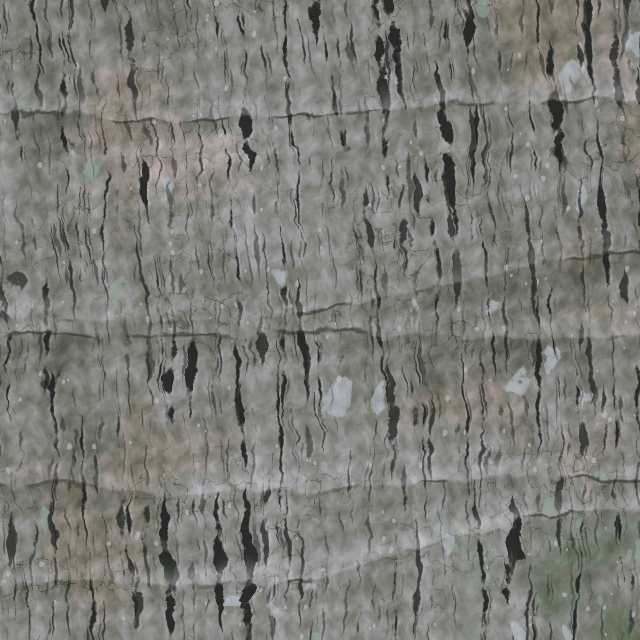
This texture is drawn by a Shadertoy shader. Its source:

```glsl
// Weathered palm bark: olive-grey skin split by short ragged vertical cracks,
// crossed by pale leaf-scar ledges and dotted with lichen and moss.
// Cracks are scattered on grids; flakes are cellular, warps are layered sines.

vec4 hash4(vec2 p) {
    vec4 q = fract(p.xyxy * vec4(.1031, .1030, .0973, .1099));
    q += dot(q, q.wzxy + 33.33);
    return fract((q.xxyz + q.yzzw) * q.zywx);
}

// Layered, self-warping sines, roughly -1 to 1
float waves(vec2 p) {
    float sum = 0., amp = .5;
    for (int i = 0; i < 6; i++) {
        p = mat2(.8, .6, -.6, .8) * p * 1.75 + .6 * sin(p.yx * 1.3) + 2.3;
        sum += amp * sin(p.x) * sin(p.y);
        amp *= .6;
    }
    return sum;
}

// Cellular noise: nearest distance, border distance, two cell tones
vec4 cells(vec2 p) {
    vec2 id = floor(p), tone = vec2(0.);
    float near = 9., next = 9.;
    for (int j = -1; j <= 1; j++)
    for (int i = -1; i <= 1; i++) {
        vec2 c = id + vec2(i, j);
        vec4 h = hash4(c);
        float d = length(c + .15 + .7 * h.xy - p);
        if (d < near) { next = near; near = d; tone = h.zw; }
        else next = min(next, d);
    }
    return vec4(near, next - near, tone);
}

// Tapering, tilted cracks; a share of the grid cells holds one each
float cracks(vec2 p, vec2 grid, float width, float share, float rough, float seed) {
    vec2 q = p * grid, id = floor(q);
    float depth = 0.;
    for (int j = -1; j <= 1; j++)
    for (int i = -1; i <= 1; i++) {
        vec2 c = id + vec2(i, j);
        vec4 h = hash4(c + seed), k = hash4(c + seed + 150.);
        vec2 d = (q - c - .5 - .8 * (h.xy - .5)) / grid;
        float t = d.y * grid.y / mix(.2, .8, h.z);
        float halfWidth = width * (.3 + 1.5 * h.w * h.w * h.w) * (1. - t * t);
        halfWidth *= 1. + 1.8 * rough;
        float gap = abs(d.x + .14 * (k.y - .5) * d.y) - halfWidth;
        float mask = 1. - smoothstep(-.0014, .0017, gap);
        depth = max(depth, mask * step(k.x, share) * step(abs(t), 1.));
    }
    return depth;
}

// All vertical cracks, leaning more towards the top
float splits(vec2 p) {
    float rough = waves(p * vec2(42., 34.));
    p.x += .055 * p.y * p.y + .009 * waves(p * vec2(7., 11.) + 4.)
         + .005 * waves(p * vec2(34., 42.) + 9.);
    float depth = cracks(p, vec2(17., 4.5), .0045, .75, rough, 11.);
    depth = max(depth, .8 * cracks(p, vec2(27., 8.), .0027, .6, rough, 47.));
    depth = max(depth, .5 * cracks(p, vec2(44., 17.), .0019, .55, rough, 83.));
    return depth * smoothstep(-.65, .1, rough);
}

// Leaf-scar ledges: pale lip above, broken dark seam, shade below
vec3 ledges(vec2 p) {
    vec2 ring[5] = vec2[5](vec2(.82, .02), vec2(.50, .10), vec2(.475, 0.),
                           vec2(.235, .02), vec2(.09, .12));
    float ragged = .014 * waves(p * vec2(5., 3.)) + .010 * waves(p * vec2(22., 26.));
    vec3 result = vec3(0.);
    for (int i = 0; i < 5; i++) {
        float d = p.y - ring[i].x - ring[i].y * smoothstep(.4, .95, p.x) + ragged;
        float lip = smoothstep(-.003, .005, d) * (1. - smoothstep(.008, .05, d));
        float shade = smoothstep(-.05, -.004, d) * (1. - smoothstep(-.004, .003, d));
        float broken = smoothstep(-.15, .3, waves(p * vec2(12., 7.) + float(i) * 7.));
        float seam = 1. - smoothstep(.0005, .0045, abs(d));
        result = max(result, vec3(lip, seam * broken, shade));
    }
    return result;
}

// Sparse ragged spots, one candidate per cell
float spots(vec2 p, float scale, float share) {
    vec2 q = p * scale * vec2(1.2, .85) + .3 * waves(p * 28.);
    vec4 c = cells(q);
    float radius = mix(.12, .34, c.w);
    return step(c.z, share) * (1. - smoothstep(radius - .05, radius + .03, c.x));
}

void mainImage(out vec4 fragColor, in vec2 fragCoord) {
    vec2 p = fragCoord / iResolution.y;
    vec3 ledge = ledges(p);
    float crack = splits(p) * (1. - .45 * ledge.x);
    float slope = crack - splits(p + vec2(-.004, .003));

    // Skin: broad mottling, rough grain, flakes and their hairline edges
    vec2 crooked = .6 * vec2(waves(p * 21.), waves(p * 25. + 6.));
    vec4 flake = cells(p * vec2(34., 24.) + crooked);
    float grain = waves(p * vec2(75., 60.));
    float tone = .515 + .09 * waves(p * 3.5) + .07 * waves(p * vec2(22., 15.))
               + .10 * grain + .03 * (flake.z - .5);
    tone += .06 * ledge.x - .035 * ledge.z - .045 * slope;
    float flaky = smoothstep(-.1, .4, waves(p * 6. + 2.) + .4 * ledge.x + .4 * ledge.z);
    tone -= .16 * (1. - smoothstep(.01, .10, flake.y)) * flaky * flake.w;
    vec3 color = tone * mix(vec3(1., 1.01, .92), vec3(1., 1., 1.01),
                            smoothstep(.40, .62, tone));

    // Warm worn patches and green moss at the lower right
    float worn = smoothstep(.25, .6, waves(p * 4.2 + 5.) + .25 * grain);
    color = mix(color, color * vec3(1.07, 1.01, .98), worn);
    float moss = smoothstep(.6, 1., p.x) * (1. - smoothstep(.08, .3, p.y));
    moss *= smoothstep(-.05, .4, waves(p * 13.) + .4 * grain);
    color = mix(color, color * vec3(.76, .86, .74), moss);

    // Pale and greenish lichen, denser towards the top
    float pale = spots(p + 3.1, 15., mix(.02, .09, p.y));
    color = mix(color, vec3(.67, .69, .72) + .06 * grain, .8 * pale);
    color = mix(color, vec3(.56, .65, .60), .6 * spots(p + 8.7, 24., .025));
    color = mix(color, vec3(.74, .75, .76), .6 * spots(p + 5.3, 70., .04));

    // Dark rot pits, ledge seams and cracks
    float pit = spots(p + 1.9, 17., .02) * smoothstep(-.25, .25, waves(p * 40.));
    color = mix(color, vec3(.19, .18, .17), .75 * pit);
    color = mix(color, vec3(.22, .22, .20), .7 * ledge.y);
    color = mix(color, vec3(.13, .14, .135), .92 * crack);
    fragColor = vec4(clamp(color, 0., 1.), 1.);
}
```
